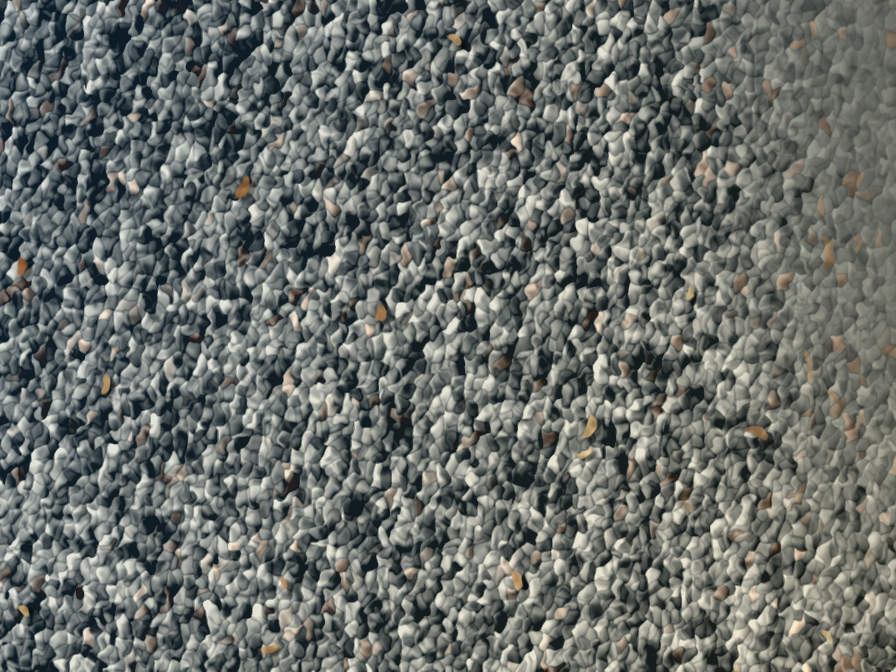
Write a WebGL 1 fragment shader that draws this texture.

```glsl
precision highp float;
// Sunlit grey gravel with dark gaps, a few dry leaf scraps and a hazy right edge.
uniform vec2 u_resolution;

float hash(vec2 p) {
  vec3 q = fract(p.xyx * vec3(0.1031, 0.1030, 0.0973));
  q += dot(q, q.yzx + 33.33);
  return fract((q.x + q.y) * q.z);
}

vec2 hash2(vec2 p) {
  return vec2(hash(p), hash(p + 71.7));
}

float noise(vec2 p) {
  vec2 i = floor(p), f = fract(p);
  f = f * f * (3.0 - 2.0 * f);
  return mix(mix(hash(i), hash(i + vec2(1, 0)), f.x),
             mix(hash(i + vec2(0, 1)), hash(i + 1.0), f.x), f.y);
}

mat2 turn(float a) {
  return mat2(cos(a), sin(a), -sin(a), cos(a));
}

// Tilted stone chips: x is the tone, y is a random value of the chip.
vec2 gravel(vec2 uv) {
  vec2 p = uv * vec2(62.0, 54.0);
  p += 0.55 * (vec2(noise(p * 1.5), noise(p * 1.5 + 40.0)) - 0.5);
  vec2 cell = floor(p), chip = cell, offset = vec2(0.0);
  float nearest = 9.0, second = 9.0;
  for (int j = -1; j <= 1; j++) {
    for (int i = -1; i <= 1; i++) {
      vec2 id = cell + vec2(float(i), float(j));
      vec2 r = p - id - hash2(id);
      vec2 q = turn(-0.3 - 1.7 * hash(id + 13.0)) * r;
      float d = length(q * vec2(0.72, 1.3)) + 0.2 * hash(id + 29.0);
      if (d < nearest) {
        second = nearest;
        nearest = d;
        chip = id;
        offset = r;
      } else {
        second = min(second, d);
      }
    }
  }
  float shade = hash(chip + 5.0);
  float facet = dot(offset, normalize(vec2(-0.8, 0.45)));
  float gap = 1.0 - smoothstep(0.0, 0.22, second - nearest);
  float tone = 0.53 + 0.56 * (shade - 0.5) + 0.5 * facet - 0.22 * gap;
  tone += 0.5 * (noise(p * 2.1 + 9.0) - 0.5);
  tone -= 0.3 * smoothstep(0.62, 0.9, noise(p * 0.8 + 60.0));
  return vec2(tone, hash(chip + 83.0));
}

// Curved sliver of half length size.x and half width size.y.
float sliver(vec2 p, vec2 size) {
  p.y += 0.25 * p.x * p.x / size.x;
  return (length(p / size) - 1.0) * size.y;
}

void main() {
  vec2 uv = gl_FragCoord.xy / u_resolution.y;
  float aspect = u_resolution.x / u_resolution.y;
  vec2 at = vec2(uv.x / aspect, uv.y);

  // Soft focus: average a small patch of the stones.
  vec2 stone = vec2(0.0);
  for (int j = -1; j <= 1; j++) {
    for (int i = -1; i <= 1; i++) {
      stone += gravel(uv + 0.0011 * vec2(float(i), float(j))) / 9.0;
    }
  }

  // Broad light: darker at the upper left, flat haze at the upper right.
  float haze = smoothstep(0.68, 1.05, at.x + 0.12 * (at.y - 0.5));
  haze *= mix(0.5, 1.0, smoothstep(0.0, 0.6, at.y));
  float tone = 0.48 + (stone.x - 0.47) * 1.3 * mix(1.0, 0.18, haze);
  tone += 0.1 * (0.5 - at.y) + 0.06 * (at.x - 0.5) - 0.06 * haze * at.y;
  tone += 0.08 * (noise(uv * 7.0) - 0.5);
  tone = clamp(tone, -0.08, 1.15);
  vec3 color = mix(vec3(0.12, 0.16, 0.175), vec3(0.80, 0.80, 0.755), tone);

  // Cool shadow side, warm haze side, and some rusty chips.
  float warmth = at.x - 0.45 + 0.35 * (0.5 - at.y);
  color += vec3(0.035, 0.0, -0.05) * warmth;
  color += vec3(0.09, 0.01, -0.03) * smoothstep(0.9, 0.98, stone.y);

  // Scattered leaf scraps, each with a shadow on its right.
  for (int k = 0; k < 18; k++) {
    vec2 seed = vec2(float(k) * 7.0 + 3.0, 19.0);
    vec2 p = uv - hash2(seed) * vec2(aspect, 1.0);
    vec2 size = vec2(0.010 + 0.010 * hash(seed + 2.0), 0.004 + 0.004 * hash(seed + 4.0));
    mat2 spin = turn(3.14 * hash(seed + 6.0));
    float ragged = 0.004 * (noise(uv * 110.0) - 0.5);
    float body = sliver(spin * p, size) + ragged;
    float shadow = sliver(spin * (p - vec2(0.008, -0.005)), size);
    vec3 leaf = mix(vec3(0.60, 0.37, 0.20), vec3(0.87, 0.77, 0.55), hash(seed + 8.0));
    leaf *= 0.72 + 0.45 * noise(uv * 95.0);
    color *= 1.0 - 0.5 * (1.0 - haze) * smoothstep(0.003, -0.003, shadow);
    color = mix(color, leaf, (0.9 - 0.6 * haze) * smoothstep(0.0015, -0.0015, body));
  }

  gl_FragColor = vec4(clamp(color, 0.0, 1.0), 1.0);
}
```
